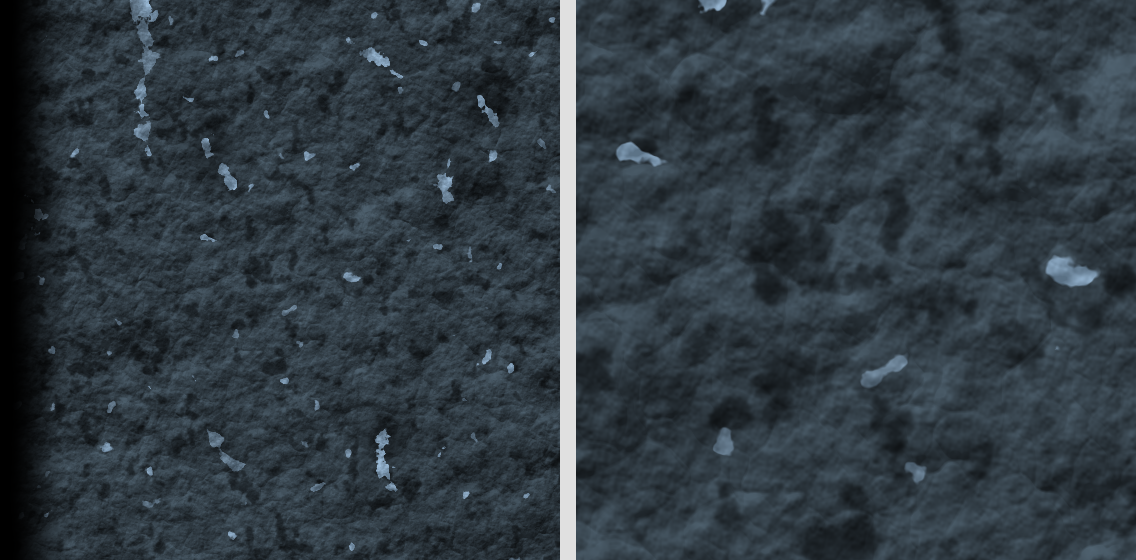
Left, the full canvas; right, a detail of the centre.
Reproduce this texture procedurally as a Shadertoy shader.

```glsl
const vec3 ROCK_TINT = vec3(0.81, 1.0, 1.14);
const vec3 FROST_DIM = vec3(0.36, 0.45, 0.53);
const vec3 FROST_BRIGHT = vec3(0.60, 0.72, 0.83);
const vec2 LIGHT_STEP = vec2(-0.0008, 0.0021);

float hash(vec2 p) {
    vec3 q = fract(vec3(p.xyx) * 0.1031);
    q += dot(q, q.yzx + 33.33);
    return fract((q.x + q.y) * q.z);
}

vec2 hash2(vec2 p) {
    return vec2(hash(p), hash(p + 71.7));
}

float noise(vec2 p) {
    vec2 i = floor(p), f = fract(p);
    f = f * f * (3.0 - 2.0 * f);
    return mix(mix(hash(i), hash(i + vec2(1, 0)), f.x),
               mix(hash(i + vec2(0, 1)), hash(i + vec2(1, 1)), f.x), f.y);
}

float fbm(vec2 p, int octaves) {
    float sum = 0.0, amp = 0.5;
    for (int i = 0; i < octaves; i++) {
        sum += amp * noise(p);
        p = mat2(1.6, 1.2, -1.2, 1.6) * p + 7.3;
        amp *= 0.5;
    }
    return sum / (1.0 - 2.0 * amp + amp);
}

// Rounded lumps of varied radius, one per cell
float clods(vec2 p) {
    vec2 cell = floor(p);
    float top = 0.0;
    for (int y = -1; y <= 1; y++)
    for (int x = -1; x <= 1; x++) {
        vec2 id = cell + vec2(x, y);
        vec2 d = p - id - hash2(id);
        float radius = mix(0.35, 0.95, hash(id + 19.1));
        top = max(top, radius * (1.0 - dot(d, d) / (radius * radius)));
    }
    return top;
}

float rockHeight(vec2 p) {
    vec2 warp = vec2(noise(p * 34.0), noise(p * 34.0 + 40.0)) - 0.5;
    vec2 q = p + 0.022 * warp + 0.008 * (noise(p * 95.0) - 0.5);
    return clods(q * 17.0) / 34.0 + clods(q * 43.0 + 9.0) / 95.0
         + fbm(p * 14.0, 6) / 8.0;
}

float segmentDistance(vec2 p, vec2 a, vec2 b) {
    vec2 ab = b - a;
    return length(p - a - ab * clamp(dot(p - a, ab) / dot(ab, ab), 0.0, 1.0));
}

// Distances to the nearest scattered streak (x) and to its upper end (y)
vec2 streaks(vec2 p, float cells, float chance, float reach, float spread) {
    vec2 home = floor(p * cells), nearest = vec2(1.0);
    for (int y = -1; y <= 1; y++)
    for (int x = -1; x <= 1; x++) {
        vec2 id = home + vec2(x, y) + cells * 3.0;
        if (hash(id + 5.3) > chance) continue;
        vec2 mid = (id - cells * 3.0 + 0.15 + 0.7 * hash2(id)) / cells;
        float angle = -0.9 + spread * (hash(id + 31.0) - 0.5);
        vec2 arm = reach * mix(0.35, 1.0, hash(id + 47.0)) * vec2(cos(angle), sin(angle));
        nearest = min(nearest, vec2(segmentDistance(p, mid - arm, mid + arm),
                                    length(p - mid + arm * 0.6)));
    }
    return nearest;
}

float frostMask(float dist, float width, float ragged, float blur) {
    return 1.0 - smoothstep(-blur, blur, dist - width + ragged);
}

void mainImage(out vec4 fragColor, in vec2 fragCoord) {
    vec2 p = fragCoord / iResolution.y;
    float blur = max(0.0014, 0.7 / iResolution.y);

    // Rock relief lit from above, with broad slanted bands and fine grit
    float height = rockHeight(p);
    float slope = (height - rockHeight(p + LIGHT_STEP)) / length(LIGHT_STEP);
    vec2 slant = vec2(dot(p, vec2(0.87, 0.5)), dot(p, vec2(-0.5, 0.87)));
    float bands = fbm(slant * vec2(2.5, 8.0) + 3.0, 3) - 0.5;
    float grit = fbm(p * 130.0, 3) - 0.5;
    float mottling = fbm(p * 26.0 + 11.0, 4) - 0.5;
    float tone = 0.236 + 0.042 * clamp(slope, -2.2, 2.2)
               + 0.08 * bands + 0.11 * grit + 0.09 * mottling;
    float crevice = smoothstep(0.56, 0.74, fbm(p * 38.0 + 23.0, 4));
    tone *= 1.0 - 0.45 * crevice;

    // Ragged frost: long streaks, small flecks and one upright seam
    vec2 bent = p + 0.03 * (vec2(noise(p * 18.0), noise(p * 18.0 + 50.0)) - 0.5);
    float ragged = 0.040 * (fbm(p * 55.0 + 2.0, 4) - 0.5);
    vec2 large = streaks(bent, 4.0, 0.55, 0.062, 1.3);
    vec2 small = streaks(bent, 17.0, 0.26, 0.007, 5.0);
    float seam = segmentDistance(bent, vec2(0.25, 1.05), vec2(0.262, 0.74));
    float seamWidth = mix(0.005, 0.012, smoothstep(0.72, 0.9, p.y));
    float frost = frostMask(large.x, 0.006, ragged, blur);
    frost = max(frost, frostMask(small.x, 0.0025, ragged * 0.6, blur));
    frost = max(frost, frostMask(seam, seamWidth, ragged, blur));
    frost *= mix(0.6, 1.0, smoothstep(0.3, 0.6, noise(p * 22.0 + 8.0)));

    // Soft hollows above the long streaks
    float hollow = exp(-pow((large.y + 0.04 * mottling) / 0.05, 2.0));
    tone *= 1.0 - 0.5 * hollow * smoothstep(0.35, 0.65, noise(p * 7.0 + 4.0));

    float gleam = clamp(0.5 + 0.18 * slope + 1.2 * grit, 0.0, 1.0);
    vec3 color = ROCK_TINT * max(tone, 0.025);
    color = mix(color, mix(FROST_DIM, FROST_BRIGHT, gleam), frost);

    // Darkness along the left side
    color *= smoothstep(0.015, 0.135, p.x + 0.012 * bands);
    fragColor = vec4(color, 1.0);
}
```
